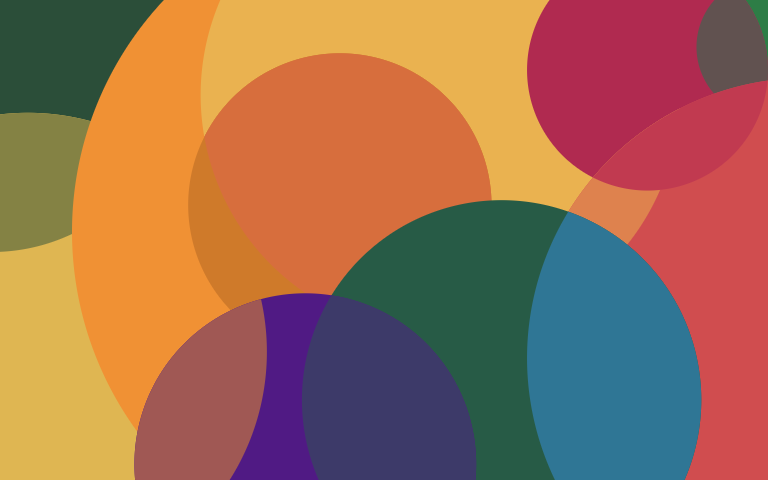
Write a Shadertoy shader that draws this background.

```glsl
// Flat overlapping discs in warm and deep colours. Each disc is an
// antialiased distance mask painted back to front; where two discs
// cross, the smaller of their masks selects a blended overlap colour.

// Coverage of a disc, with an edge one pixel wide.
float disc(vec2 p, vec2 center, float radius) {
    return clamp(0.5 + (radius - length(p - center)) * iResolution.y, 0.0, 1.0);
}

void paint(inout vec3 color, vec3 ink, float mask) {
    color = mix(color, ink, mask);
}

void mainImage(out vec4 fragColor, in vec2 fragCoord) {
    // Canvas height is one unit.
    vec2 p = fragCoord / iResolution.y;

    float forest  = disc(p, vec2(-0.017, 0.865), 0.390);
    float sand    = disc(p, vec2(0.058, 0.267), 0.498);
    float orange  = disc(p, vec2(0.855, 0.517), 0.705);
    float honey   = disc(p, vec2(0.917, 0.802), 0.499);
    float copper  = disc(p, vec2(0.708, 0.573), 0.316);
    float leaf    = disc(p, vec2(1.598, 0.902), 0.147);
    float magenta = disc(p, vec2(1.349, 0.854), 0.251);
    float coral   = disc(p, vec2(1.682, 0.254), 0.584);
    float pine    = disc(p, vec2(1.045, 0.167), 0.416);
    float violet  = disc(p, vec2(0.636, 0.033), 0.356);

    // Left side: forest ground, sand disc and their olive overlap.
    vec3 color = vec3(0.169, 0.306, 0.224);
    paint(color, vec3(0.875, 0.714, 0.322), sand);
    paint(color, vec3(0.518, 0.510, 0.267), min(sand, forest));

    // Large warm discs in the middle.
    paint(color, vec3(0.941, 0.569, 0.204), orange);
    paint(color, vec3(0.918, 0.698, 0.314), honey);
    paint(color, vec3(0.812, 0.478, 0.165), copper);
    paint(color, vec3(0.843, 0.431, 0.239), min(copper, honey));

    // Upper right: leaf and magenta with a grey overlap.
    paint(color, vec3(0.176, 0.490, 0.275), leaf);
    paint(color, vec3(0.690, 0.165, 0.314), magenta);
    paint(color, vec3(0.380, 0.322, 0.314), min(leaf, magenta));

    // Right side: coral crossing honey and magenta.
    paint(color, vec3(0.816, 0.302, 0.310), coral);
    paint(color, vec3(0.871, 0.510, 0.306), min(coral, honey));
    paint(color, vec3(0.757, 0.227, 0.314), min(coral, magenta));

    // Front: pine and violet with their cool overlaps.
    paint(color, vec3(0.153, 0.357, 0.275), pine);
    paint(color, vec3(0.184, 0.463, 0.584), min(pine, coral));
    paint(color, vec3(0.314, 0.102, 0.518), violet);
    paint(color, vec3(0.627, 0.345, 0.329), min(violet, sand));
    paint(color, vec3(0.239, 0.227, 0.412), min(violet, pine));

    fragColor = vec4(color, 1.0);
}
```
